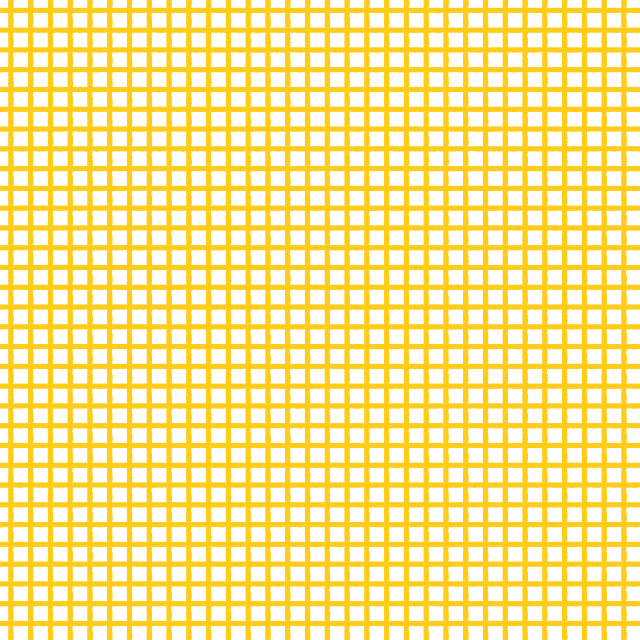
Reproduce this pattern procedurally as a three.js fragment shader.

```glsl
varying vec2 vUv;

float hash(vec2 p) {
  vec3 q = fract(vec3(p.xyx) * 0.1031);
  q += dot(q, q.yzx + 33.33);
  return fract((q.x + q.y) * q.z);
}

// Smooth wobble along one edge, from -0.5 to 0.5
float wobble(float t, float seed) {
  float i = floor(t);
  float f = fract(t);
  f = f * f * (3.0 - 2.0 * f);
  return mix(hash(vec2(i, seed)), hash(vec2(i + 1.0, seed)), f) - 0.5;
}

// Raggedness shared by all cells, plus a little of each cell's own
float raggedEdge(float t, float seed, vec2 cell) {
  float ownSeed = seed + 100.0 * hash(cell + seed);
  return 0.035 * wobble(t * 13.0, seed) + 0.02 * wobble(t * 11.0, ownSeed);
}

void main() {
  // Cells run from one line centre to the next
  vec2 grid = (vUv - vec2(0.0169, 0.0258)) * 32.36;
  vec2 cell = floor(grid);
  vec2 p = grid - cell;

  // White window: ragged on the left and top, straight on the right and bottom
  float left = p.x - 0.137 - raggedEdge(p.y, 3.0, cell) - 0.015 * (0.5 - p.y);
  float top = 0.866 - p.y + raggedEdge(p.x, 7.0, cell);
  float right = 0.868 - p.x;
  float bottom = p.y - 0.132;

  float inside = min(min(left, right), min(top, bottom));
  float window = smoothstep(-0.03, 0.03, inside);

  vec3 yellow = vec3(1.0, 0.8, 0.1);
  gl_FragColor = vec4(mix(yellow, vec3(1.0), window), 1.0);
}
```
